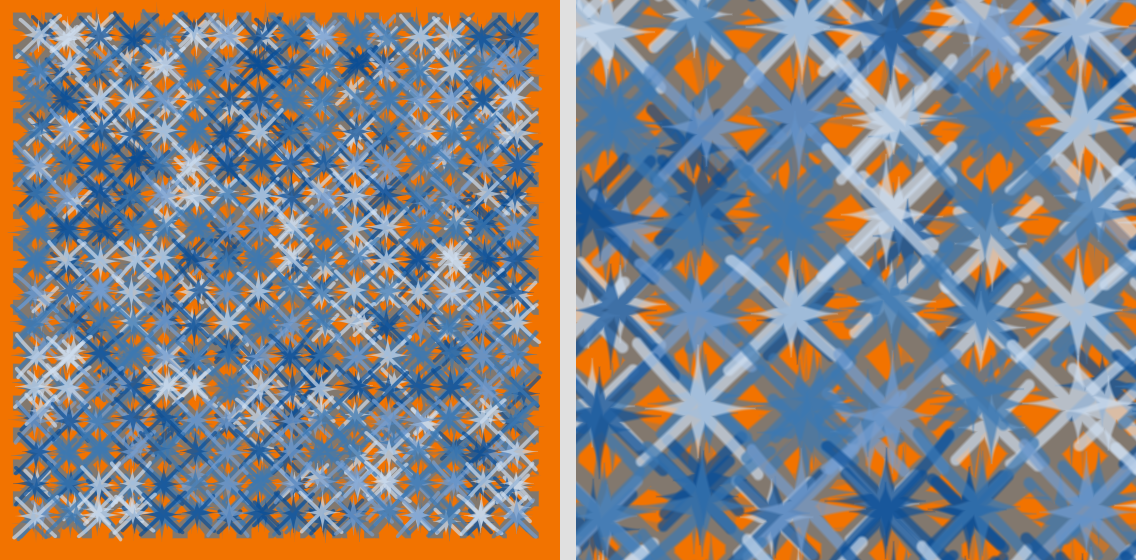
Left: the whole. Right: its middle third, enlarged.
A three.js fragment shader for this pattern:

```glsl
// A woven lattice of translucent blue crosses and four-pointed stars on orange.
// A flat grey mesh of wedge bands is joined first; brush crosses with slim stars
// are then blended over it, gathered from the 3 x 3 cells around each pixel.

#define CELLS 16.0
#define CELL_SIZE 0.057
#define FIRST_CENTRE vec2(0.0651, 0.0807)
#define BAND_WIDTH 0.165
#define FAINT_ALPHA 0.45
#define STROKE_RADIUS 0.058
#define STROKE_ALPHA 0.69
#define SPIKE_LENGTH 0.56
#define SPIKE_WIDTH 0.13
#define HOOK 0.16
#define EDGE 0.022

varying vec2 vUv;

const vec3 ORANGE = vec3(0.95, 0.45, 0.0);
const vec3 GREY = vec3(0.51, 0.47, 0.43);
const vec3 DEEP = vec3(0.03, 0.30, 0.59);
const vec3 MID = vec3(0.23, 0.47, 0.70);
const vec3 SOFT = vec3(0.46, 0.62, 0.82);
const vec3 PALE = vec3(0.81, 0.87, 0.94);

float hash(vec2 p, float seed) {
  vec3 q = fract(vec3(p.xyx + seed * 7.31) * vec3(0.1031, 0.1030, 0.0973));
  q += dot(q, q.yzx + 33.33);
  return fract((q.x + q.y) * q.z);
}

vec2 jitter(vec2 id, float seed) {
  return vec2(hash(id, seed), hash(id, seed + 1.0)) - 0.5;
}

float cover(float d) {
  return 1.0 - smoothstep(-EDGE, EDGE, d);
}

vec2 diagonal(vec2 p) {
  return vec2(p.x + p.y, p.y - p.x) * 0.70711;
}

vec3 tint(float h) {
  if (h < 0.24) return DEEP;
  if (h < 0.60) return MID;
  return h < 0.79 ? SOFT : PALE;
}

// Round-capped stroke along x, hooked near both ends.
float stroke(vec2 p, float halfLength, float bend) {
  p.y -= bend * p.x * p.x * p.x;
  p.x -= clamp(p.x, -halfLength, halfLength);
  return length(p) - STROKE_RADIUS;
}

// Band along x whose width grows toward one end; ends are cut at 45 degrees.
float band(vec2 p, float slant) {
  float side = abs(p.y) - BAND_WIDTH - slant * p.x;
  return max(side, (abs(p.x) + abs(p.y) - 1.04) * 0.70711);
}

// Pair of opposite spikes along x that taper in a concave curve.
float spikes(vec2 p, float reach, float width) {
  float rest = max(1.0 - abs(p.x) / reach, 0.0);
  return max(abs(p.y) - width * rest * sqrt(rest), abs(p.x) - reach);
}

// Slim four-pointed star; each spike has its own length.
float star(vec2 p, vec2 id, float scale, float seed) {
  vec2 s = step(0.0, p);
  float across = 0.6 + 0.5 * hash(id, seed + s.x);
  float up = 0.6 + 0.5 * hash(id, seed + 2.0 + s.y);
  float reach = SPIKE_LENGTH * scale;
  return min(spikes(p, reach * across, SPIKE_WIDTH),
             spikes(p.yx, reach * up, SPIKE_WIDTH));
}

// Underlayer coverage: crossing wedges, a loose star and a fainter one.
float meshCover(vec2 p, vec2 id) {
  vec2 d = diagonal(p);
  vec2 slant = jitter(id, 3.0) * 0.3;
  float solid = min(band(d, slant.x), band(d.yx, slant.y));
  solid = min(solid, star(p - jitter(id, 11.0) * 0.4, id, 1.3, 14.0));
  float faint = star(p - jitter(id, 21.0) * 0.6, id, 1.3, 24.0);
  return max(cover(solid), FAINT_ALPHA * cover(faint));
}

// Crossed brush strokes with a star; layer 2 is the large regular cross.
vec3 layCross(vec3 col, vec2 p, vec2 id, float layer) {
  float seed = 41.0 + 17.0 * layer;
  float isMain = step(1.5, layer);
  p -= jitter(id, seed) * mix(0.54, 0.14, isMain);
  vec2 d = diagonal(p) - jitter(id, seed + 12.0) * 0.12;
  vec2 reach = mix(0.56, 0.86, isMain) + jitter(id, seed + 2.0) * 0.22;
  vec2 bend = HOOK * jitter(id, seed + 4.0);
  float shape = min(stroke(d, reach.x, bend.x), stroke(d.yx, reach.y, bend.y));
  shape = min(shape, star(p, id, mix(0.85, 1.1, isMain), seed + 6.0));
  return mix(col, tint(hash(id, seed + 11.0)), STROKE_ALPHA * cover(shape));
}

void main() {
  vec2 grid = (vUv - FIRST_CENTRE) / CELL_SIZE;
  vec2 home = floor(grid + 0.5);
  float mesh = 0.0;
  vec3 col = ORANGE;

  // Pass -1 joins the mesh, 0 and 1 add loose crosses, 2 the main ones.
  for (int pass = -1; pass < 3; pass++) {
    for (int k = 0; k < 9; k++) {
      vec2 id = home + vec2(mod(float(k), 3.0) - 1.0, 1.0 - floor(float(k) / 3.0));
      if (min(id.x, id.y) < 0.0 || max(id.x, id.y) > CELLS - 1.0) continue;
      if (pass < 0) mesh = max(mesh, meshCover(grid - id, id));
      else col = layCross(col, grid - id, id, float(pass));
    }
    if (pass < 0) col = mix(ORANGE, GREY, mesh);
  }
  gl_FragColor = vec4(col, 1.0);
}
```
